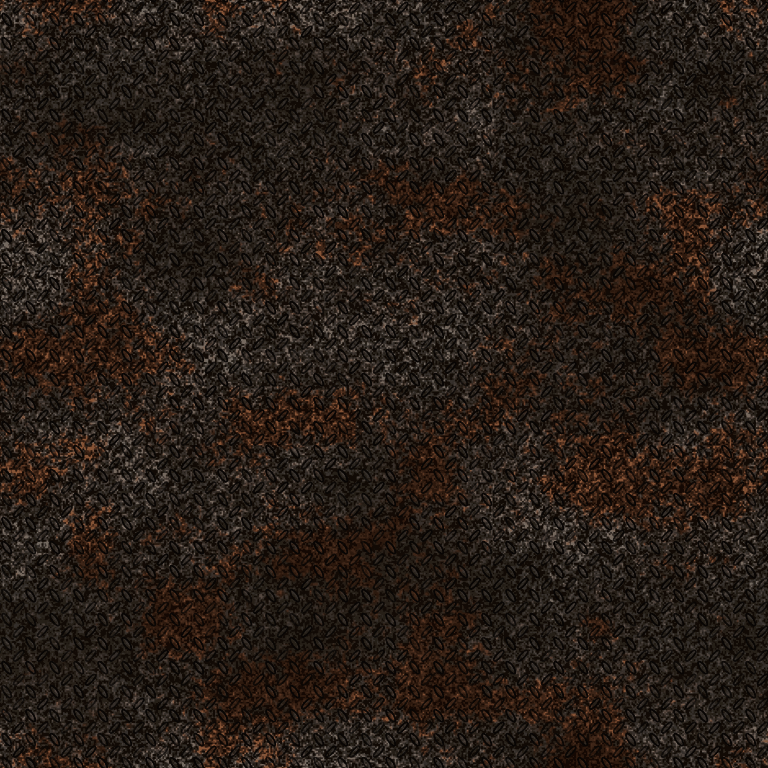
Give the GLSL for this texture, as a Shadertoy shader.

```glsl
const float CELLS = 32.0;                  // repeats across and down
const vec2 PHASE = vec2(0.28, 0.18);       // lattice offset, in cells
const vec2 BOLD_SIZE = vec2(0.050, 0.225); // half width, half length, in cells
const vec2 FAINT_SIZE = vec2(0.028, 0.215);
const vec2 BOLD_AXIS = vec2(-0.57, 0.82);
const vec2 FAINT_AXIS = vec2(0.68, 0.73);
const float ROUNDING = 0.028;              // blunts the lug tips
const float OUTLINE = 0.036;               // half width of the groove, in cells
const vec2 LIGHT = vec2(0.51, 0.86);
const float RELIEF = 0.8;
const float FACE_TONE = 0.55;
const float BASE_TONE = 0.20;
const float CLOUD_CONTRAST = 1.9;
const vec3 GRAIN = vec3(0.8, 2.1, 3.3);    // coarse, medium and fine strength

const vec3 GROOVE = vec3(0.030, 0.020, 0.014);
const vec3 PIT = vec3(0.07, 0.04, 0.02);
const vec3 BROWN = vec3(0.15, 0.12, 0.09);
const vec3 STEEL = vec3(0.21, 0.18, 0.16);
const vec3 WORN = vec3(0.31, 0.26, 0.23);
const vec3 BARE = vec3(0.46, 0.41, 0.37);
const vec3 RUST_TINT = vec3(1.14, 0.80, 0.57);
const vec3 SLATE_TINT = vec3(0.96, 1.00, 1.02);

float hash(vec2 cell, float seed) {
    uvec3 v = uvec3(ivec3(vec3(cell, seed)));
    uint h = v.x * 73856093u ^ v.y * 19349663u ^ v.z * 83492791u;
    h = (h ^ (h >> 16)) * 0x7feb352du;
    h = (h ^ (h >> 15)) * 0x846ca68bu;
    h ^= h >> 16;
    return float(h >> 8) / 16777216.0;
}

// Value noise that tiles over the unit square
float noise(vec2 uv, vec2 freq, float seed) {
    vec2 p = uv * freq;
    vec2 i = floor(p);
    vec2 f = p - i;
    f = f * f * (3.0 - 2.0 * f);
    vec2 a = mod(i, freq);
    vec2 b = mod(i + 1.0, freq);
    return mix(mix(hash(a, seed), hash(vec2(b.x, a.y), seed), f.x),
               mix(hash(vec2(a.x, b.y), seed), hash(b, seed), f.x), f.y);
}

float fbm(vec2 uv, vec2 freq, float seed) {
    float sum = 0.0;
    float amp = 0.5;
    for (int i = 0; i < 5; i++) {
        sum += amp * noise(uv, freq, seed + float(i));
        freq *= 2.0;
        amp *= 0.6;
    }
    return sum / 1.1528;
}

// Overlap of two circles, with blunted tips
float lugDistance(vec2 p, vec2 size) {
    float radius = dot(size, size) / (2.0 * size.x);
    float offset = radius - size.x;
    vec2 q = abs(p);
    bool beyondTip = (q.y - size.y) * offset > q.x * size.y;
    float d = beyondTip ? length(q - vec2(0.0, size.y)) : length(q + vec2(offset, 0.0)) - radius;
    return d - ROUNDING;
}

vec3 metalRamp(float tone) {
    vec3 c = mix(PIT, BROWN, smoothstep(-0.75, -0.15, tone));
    c = mix(c, STEEL, smoothstep(0.15, 0.75, tone));
    c = mix(c, WORN, smoothstep(0.9, 1.6, tone));
    return mix(c, BARE, smoothstep(1.6, 2.3, tone));
}

void mainImage(out vec4 fragColor, in vec2 fragCoord) {
    vec2 uv = fragCoord / iResolution.y;
    float px = CELLS / iResolution.y;

    // Grime: soft clouds and three sizes of grain
    float cloud = fbm(uv, vec2(4.0, 6.0), 10.0) - 0.5;
    vec3 grain = vec3(noise(uv, vec2(96.0), 20.0),
                      noise(uv, vec2(230.0), 21.0),
                      noise(uv, vec2(470.0), 22.0)) - 0.5;
    float speckle = 1.0 + 1.6 * cloud;
    float tone = BASE_TONE + CLOUD_CONTRAST * cloud + speckle * dot(grain, GRAIN);

    // Raised lugs: two lattices half a cell apart, leaning opposite ways
    float groove = 0.0;
    for (int k = 0; k < 2; k++) {
        bool bold = k == 0;
        vec2 p = uv * CELLS - PHASE - 0.5 * float(k);
        vec2 id = floor(p + 0.5);
        vec2 f = p - id;
        float wear = hash(mod(id, CELLS), 30.0 + float(k));
        vec2 axis = bold ? BOLD_AXIS : FAINT_AXIS;
        vec2 size = bold ? BOLD_SIZE : FAINT_SIZE;
        vec2 side = vec2(axis.y, -axis.x);
        vec2 local = vec2(dot(f, side), dot(f, axis));
        float d = lugDistance(local, size);

        float face = 1.0 - smoothstep(-0.5 * px, 0.5 * px, d);
        float tilt = clamp(local.x / (size.x + ROUNDING), -1.0, 1.0) * dot(side, LIGHT);
        float faceTone = FACE_TONE + 0.4 * tone + RELIEF * tilt;
        tone = mix(tone, faceTone, face * mix(0.95, 0.6, wear));

        float line = 1.0 - smoothstep(OUTLINE - 0.5 * px, OUTLINE + 0.5 * px, abs(d - OUTLINE));
        float strength = mix(1.1, 0.8, wear) * (bold ? 1.0 : 0.85);
        groove = max(groove, line * clamp(strength - 0.4 * grain.x, 0.0, 1.0));
    }

    // Rust flecks gathered in faint patches, cooler metal between
    float stain = fbm(uv, vec2(9.0, 11.0), 40.0) + 0.22 * grain.x + 0.25 * grain.y;
    vec3 color = metalRamp(tone);
    color *= mix(SLATE_TINT, vec3(1.0), smoothstep(0.36, 0.50, stain));
    color *= mix(vec3(1.0), RUST_TINT, smoothstep(0.53, 0.68, stain));

    color = mix(color, GROOVE, groove);
    fragColor = vec4(color, 1.0);
}
```
